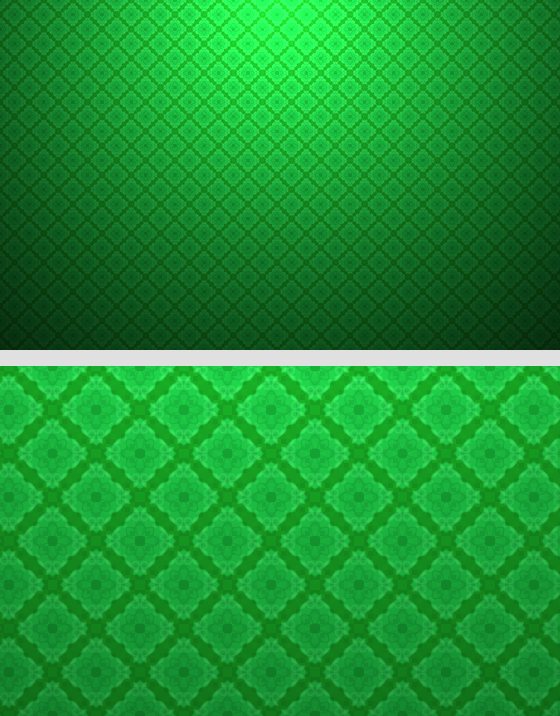
Top, the full canvas; bottom, a detail of the centre.
Give the GLSL for this pattern, as a Shadertoy shader.

```glsl
#define TILES_DOWN 12.0
#define MOTIF_HALF 0.292
#define GRAIN_CELLS 18.0
#define GRAIN_AMOUNT 0.20
#define LINE_HALF 0.010
#define LIGHT_PEAK 1.16
#define LIGHT_FALLOFF 0.77
#define LIGHT_CURVE 0.53
#define BAND_COLOR vec3(0.11, 0.79, 0.17)
#define MOTIF_COLOR vec3(0.15, 0.98, 0.35)
#define CORE_COLOR vec3(0.09, 0.80, 0.23)
#define TIP_COLOR vec3(0.42, 1.22, 0.56)

float hash(vec2 p) {
    vec3 q = fract(vec3(p.xyx) * 0.1031);
    q += dot(q, q.yzx + 33.33);
    return fract((q.x + q.y) * q.z);
}

// Coverage of a signed distance, softened over one pixel
float cover(float d, float px) {
    return 1.0 - smoothstep(-0.7 * px, 0.7 * px, d);
}

// Offset from the nearest centre of a staggered lattice
vec2 nearestCentre(vec2 p) {
    vec2 a = fract(p) - 0.5;
    vec2 b = fract(p + 0.5) - 0.5;
    return dot(a, a) < dot(b, b) ? a : b;
}

float leaf(vec2 p, vec2 centre, float angle, vec2 size) {
    float c = cos(angle), s = sin(angle);
    vec2 q = mat2(c, -s, s, c) * (p - centre);
    return (length(q / size) - 1.0) * min(size.x, size.y);
}

vec3 damask(vec2 m, float px) {
    float r = length(m);
    float angle = atan(m.y, m.x + 1e-5);
    vec2 f = abs(m);
    f = f.y > f.x ? f.yx : f;

    // Four-lobed medallion, trimmed to keep the diagonal bands open
    float lobes = 0.335 + 0.06 * cos(4.0 * angle) + 0.015 * cos(12.0 * angle);
    float edge = max(r - lobes, (f.x + f.y) * 0.70711 - MOTIF_HALF);
    float body = cover(edge, 1.6 * px);
    vec3 col = mix(BAND_COLOR, MOTIF_COLOR, body);

    // Fine woven grain, mirrored in every medallion
    float grain = hash(floor(f * GRAIN_CELLS)) - 0.5;
    col *= 1.0 + GRAIN_AMOUNT * grain * mix(1.2, 0.8, body);

    // Rosette: dark heart, petals and their outline
    float petalEdge = 0.19 + 0.025 * cos(8.0 * angle);
    float petals = cover(r - petalEdge, px);
    float veins = smoothstep(0.2, 0.9, -cos(8.0 * angle)) * petals;
    col = mix(col, CORE_COLOR, 0.2 * petals + 0.25 * veins);
    col = mix(col, CORE_COLOR, 0.4 * cover(abs(r - petalEdge) - LINE_HALF, px));
    col = mix(col, CORE_COLOR, 0.6 * cover(r - 0.06, px));

    // Pale leaves and curls at the four tips
    float tips = cover(leaf(f, vec2(0.345, 0.045), 0.6, vec2(0.045, 0.02)), px);
    tips = max(tips, cover(leaf(f, vec2(0.265, 0.12), -0.785, vec2(0.045, 0.018)), px));
    float curl = abs(length(f - vec2(0.275, 0.05)) - 0.038) - LINE_HALF;
    tips = max(tips, 0.6 * cover(curl, px));
    tips = max(tips, 0.5 * cover(length(f - vec2(0.175, 0.165)) - 0.02, px));
    return mix(col, TIP_COLOR, 0.5 * tips);
}

void mainImage(out vec4 fragColor, in vec2 fragCoord) {
    // Height units, measured down from the top left
    vec2 uv = vec2(fragCoord.x, iResolution.y - fragCoord.y) / iResolution.y;
    float px = TILES_DOWN / iResolution.y;
    vec3 col = damask(nearestCentre(uv * TILES_DOWN), px);

    // Spotlight from the top centre
    float d = length(uv - vec2(0.5 * iResolution.x / iResolution.y, 0.0));
    col *= LIGHT_PEAK * exp(-d * (LIGHT_FALLOFF + LIGHT_CURVE * d));
    fragColor = vec4(clamp(col, 0.0, 1.0), 1.0);
}
```
